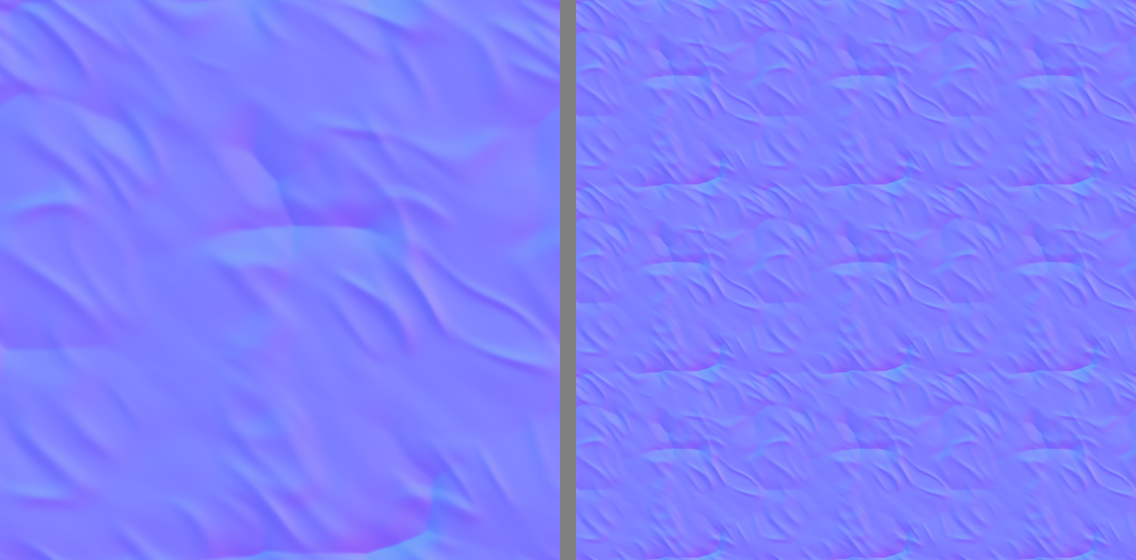
Left: one tile. Right: repeated 3 by 3.
Write a WebGL 1 fragment shader that draws this texture map.

```glsl
precision highp float;

uniform vec2 u_resolution;

const float TAU = 6.2831853;

vec2 hash2(vec2 cell, float seed) {
  vec2 k = vec2(dot(cell, vec2(127.1, 311.7)), dot(cell, vec2(269.5, 183.3)));
  return fract(sin(k + seed * 17.3) * 4375.85);
}

// Contribution of one lattice corner, wrapped to the period
float corner(vec2 cell, vec2 offset, vec2 period, float seed) {
  float angle = TAU * hash2(mod(cell, period), seed).x;
  return dot(vec2(cos(angle), sin(angle)), offset);
}

// Periodic gradient noise, about -0.7 to 0.7
float gradientNoise(vec2 p, vec2 period, float seed) {
  vec2 i = floor(p);
  vec2 f = p - i;
  vec2 w = f * f * f * (f * (f * 6.0 - 15.0) + 10.0);
  vec2 e = vec2(1.0, 0.0);
  float low = mix(corner(i, f, period, seed),
                  corner(i + e.xy, f - e.xy, period, seed), w.x);
  float high = mix(corner(i + e.yx, f - e.yx, period, seed),
                   corner(i + e.xx, f - e.xx, period, seed), w.x);
  return mix(low, high, w.y);
}

float tiledNoise(vec2 uv, vec2 count, float seed) {
  return gradientNoise(uv * count, count, seed);
}

float patchMask(vec2 uv, vec2 count, float seed) {
  return smoothstep(-0.15, 0.3, tiledNoise(uv, count, seed));
}

// Whole-number shears keep the tiling; they lean features down to the right
vec2 shallowSlant(vec2 uv) { return vec2(uv.x, 2.0 * uv.y + uv.x); }
vec2 steepSlant(vec2 uv) { return vec2(uv.x, uv.y + uv.x); }

// Rounded crest along the zero line of the noise
float crest(vec2 uv, vec2 count, float width, float seed) {
  float n = tiledNoise(uv, count, seed) / width;
  return exp(-n * n);
}

// Flat-topped swells that meet in soft valley creases
float domes(vec2 uv, vec2 count, float sharpness, float seed) {
  vec2 p = uv * count;
  vec2 i = floor(p);
  float sum = 0.0;
  for (int y = -1; y <= 1; y++) {
    for (int x = -1; x <= 1; x++) {
      vec2 cell = i + vec2(float(x), float(y));
      vec2 center = cell + 0.15 + 0.7 * hash2(mod(cell, count), seed);
      float d2 = dot(p - center, p - center);
      sum += exp(-sharpness * d2 * d2);
    }
  }
  return log(sum + 1e-20) / sharpness;
}

vec2 warp(vec2 uv) {
  vec2 broad = vec2(tiledNoise(uv, vec2(3.0), 1.0), tiledNoise(uv, vec2(3.0), 2.0));
  vec2 small = vec2(tiledNoise(uv, vec2(7.0), 3.0), tiledNoise(uv, vec2(7.0), 4.0));
  return uv + 0.06 * broad + 0.018 * small;
}

float waterHeight(vec2 uv) {
  vec2 p = warp(uv);
  vec2 shallow = shallowSlant(p);
  vec2 steep = steepSlant(p);

  // Creased cells, stronger in some patches
  float h = 0.045 * domes(p, vec2(4.0, 5.0), 30.0, 5.0)
          * mix(0.3, 1.0, patchMask(uv, vec2(4.0), 6.0));

  // Broken diagonal crests
  h += 0.0042 * crest(shallow, vec2(4.0), 0.15, 7.0) * patchMask(uv, vec2(5.0), 8.0);
  h += 0.0036 * crest(steep, vec2(4.0, 7.0), 0.15, 9.0) * patchMask(uv, vec2(5.0), 10.0);

  // Gentle swell and fine streaks
  h += 0.0050 * tiledNoise(shallow, vec2(3.0), 11.0);
  h += 0.0016 * tiledNoise(steep, vec2(6.0, 11.0), 12.0);
  h += 0.0010 * tiledNoise(shallow, vec2(7.0, 8.0), 13.0);
  return h;
}

vec2 slopeAt(vec2 uv, float reach) {
  vec2 e = vec2(reach, 0.0);
  float dx = waterHeight(uv + e.xy) - waterHeight(uv - e.xy);
  float dy = waterHeight(uv + e.yx) - waterHeight(uv - e.yx);
  return vec2(dx, dy) / (2.0 * reach);
}

// Compress the steepest slopes
vec2 softLimit(vec2 slope, float limit) {
  return slope * inversesqrt(1.0 + dot(slope, slope) / (limit * limit));
}

void main() {
  vec2 uv = gl_FragCoord.xy / u_resolution;
  vec2 slope = softLimit(slopeAt(uv, 0.003) * vec2(0.75, 1.0), 0.35);
  vec3 normal = normalize(vec3(-slope, 1.0));
  gl_FragColor = vec4(0.5 + 0.5 * normal, 1.0);
}
```
